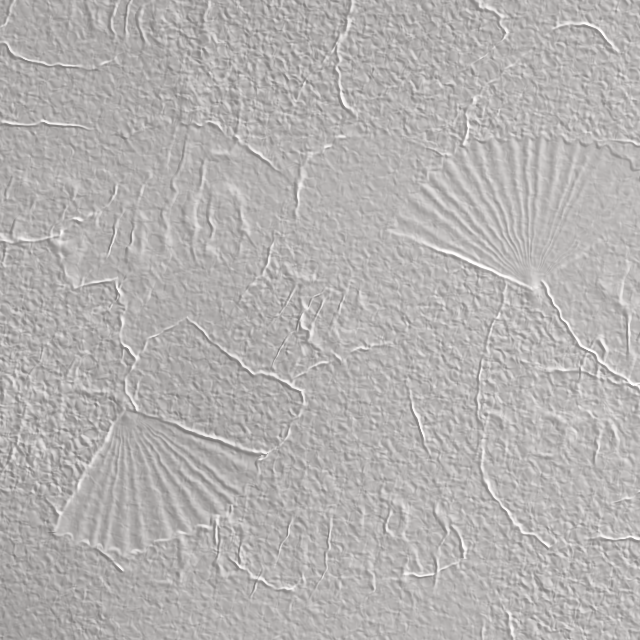
This texture is drawn by a Shadertoy shader. Its source:

```glsl
#define GRAIN_SCALE 165.0
#define GRAIN_HEIGHT 0.00078
#define PATCH_COUNT 19
#define RIM_HEIGHT 0.0012
#define RIM_WIDTH 0.0028
#define RIB_HEIGHT 0.0085
#define SCRAPE_HEIGHT 0.0010
#define LIGHT_ANGLE 0.72
#define CONTRAST 1.0
#define PLASTER vec3(0.703, 0.693, 0.689)

// Relief channels: x = height, y = bright crest, z = grain roughness

float hash(vec2 p) {
    vec3 q = fract(p.xyx * 0.1031);
    q += dot(q, q.yzx + 33.33);
    return fract((q.x + q.y) * q.z);
}

float noise(vec2 p) {
    vec2 cell = floor(p), f = fract(p);
    f = f * f * (3.0 - 2.0 * f);
    float low = mix(hash(cell), hash(cell + vec2(1, 0)), f.x);
    float high = mix(hash(cell + vec2(0, 1)), hash(cell + vec2(1, 1)), f.x);
    return mix(low, high, f.y);
}

vec2 noise2(vec2 p) {
    return vec2(noise(p), noise(p + 57.3)) - 0.5;
}

mat2 rotation(float angle) {
    float c = cos(angle), s = sin(angle);
    return mat2(c, -s, s, c);
}

float bell(float d, float width) {
    return exp(-d * d / (width * width));
}

// Overlapping trowel strokes: cut discs with broken raised rims
vec3 trowelPatches(vec2 p) {
    vec3 relief = vec3(0.0, 0.0, 1.0);
    vec2 warped = p + 0.08 * noise2(p * 5.0) + 0.012 * noise2(p * 25.0) + 0.007 * noise2(p * 85.0);
    for (int i = 0; i < PATCH_COUNT; i++) {
        float id = float(i);
        vec2 centre = fract(vec2(0.7549, 0.5698) * id + 0.31) * 1.15 - 0.075;
        vec2 q = rotation(6.283 * hash(vec2(id, 3.0))) * (warped - centre);
        float radius = mix(0.10, 0.22, hash(vec2(id, 7.0)));
        float d = max(length(q * vec2(1.0, 0.8)) - radius, q.y - radius * 0.45);
        float inside = smoothstep(0.003, -0.003, d);
        float level = 0.0009 * (hash(vec2(id, 11.0)) - 0.4);
        float roughness = mix(0.5, 1.3, hash(vec2(id, 17.0)));
        relief = mix(relief, vec3(level, 0.0, roughness), inside);
        float broken = smoothstep(0.32, 0.66, noise(p * 9.0 + id * 9.7));
        float rim = bell(d, RIM_WIDTH) * broken * (0.3 + 1.2 * noise(p * 75.0));
        relief += vec3(RIM_HEIGHT * rim, rim, 0.0);
    }
    return relief;
}

// Clustered crusty scrapes, long in a wandering direction
float scrapes(vec2 p) {
    vec2 warp = 0.09 * noise2(p * 5.0) + 0.014 * noise2(p * 36.0) + 0.006 * noise2(p * 90.0);
    vec2 q = rotation(-0.3) * (p + warp);
    float crease = 1.0 - abs(2.0 * noise(q * vec2(44.0, 14.0)) - 1.0);
    float cluster = smoothstep(0.50, 0.74, noise(p * 6.0 + 21.0));
    return smoothstep(0.66, 1.0, crease) * cluster * (0.4 + 0.9 * noise(p * 50.0));
}

// Ribbed fan pressed into the surface, spreading from its apex
vec3 pressFan(vec3 relief, vec2 p, vec2 apex, float axis, float spread, float radius, float ribs) {
    vec2 q = rotation(axis) * (p + 0.006 * noise2(p * 30.0) + 0.003 * noise2(p * 90.0) - apex);
    float r = length(q);
    float angle = atan(q.y, q.x);
    float phase = angle / spread * ribs * 0.5 + 0.9 * noise(vec2(angle * 5.0, axis));
    float rib = pow(0.5 + 0.5 * cos(6.2832 * phase), 1.4);
    float side = r * sin(clamp(abs(angle) - spread, -1.5, 1.5));
    float arc = r - radius - 0.008 * rib + 0.03 * noise(vec2(angle * 3.0, 4.0 + axis));
    float d = max(side, arc);
    float inside = smoothstep(0.004, -0.004, d);
    float ribFade = smoothstep(0.015, 0.07, r) * mix(0.4, 1.1, noise(p * 14.0));
    float ribRise = RIB_HEIGHT * 0.5 * r * rib * ribFade;
    relief = mix(relief, vec3(ribRise - 0.0003, 0.4 * rib * ribFade, 0.42), inside);
    float rim = bell(d, RIM_WIDTH * 1.2) * smoothstep(0.25, 0.65, noise(p * 11.0 + axis));
    rim *= mix(1.0, 0.4, step(side, arc)) * (0.5 + noise(p * 70.0));
    float knob = bell(length(q * vec2(0.5, 1.0)), 0.011);
    return relief + vec3(RIM_HEIGHT * rim + 0.0018 * knob, rim + 0.4 * knob, 0.0);
}

vec3 surface(vec2 p) {
    vec3 relief = trowelPatches(p);
    float scrape = scrapes(p);
    relief += vec3(SCRAPE_HEIGHT, 0.45, 0.0) * scrape;
    relief = pressFan(relief, p, vec2(0.83, 0.55), 1.68, 1.08, 0.255, 19.0);
    relief = pressFan(relief, p, vec2(0.195, 0.365), -1.22, 0.88, 0.235, 13.0);

    // Stippled grain over everything, calmer on smooth patches
    vec2 g = rotation(0.6) * p * GRAIN_SCALE;
    g += 0.9 * noise2(g * 0.5);
    float grain = noise(g) + 0.3 * noise(g * 1.7 + 13.0) + 0.55 * noise(g * 0.5 + 5.0);
    relief.x += GRAIN_HEIGHT * grain * relief.z * mix(0.7, 1.25, noise(p * 7.0));
    return relief;
}

void mainImage(out vec4 fragColor, in vec2 fragCoord) {
    vec2 uv = fragCoord / min(iResolution.x, iResolution.y);
    vec2 toLight = vec2(cos(LIGHT_ANGLE), sin(LIGHT_ANGLE));

    // Slope towards the raking light
    float reach = 0.0012;
    vec3 behind = surface(uv - toLight * reach);
    vec3 ahead = surface(uv + toLight * reach);
    float slope = (behind.x - ahead.x) / (2.0 * reach);
    float shade = 0.24 * tanh(CONTRAST * slope / 0.24);
    shade += 0.035 * (behind.y + ahead.y);

    // Broad uneven illumination, dimmer towards the left
    shade += 0.06 * (uv.x - 0.5) + 0.045 * (noise(uv * 3.0) - 0.5) - 0.010;
    fragColor = vec4(clamp(PLASTER + shade, 0.0, 1.0), 1.0);
}
```
